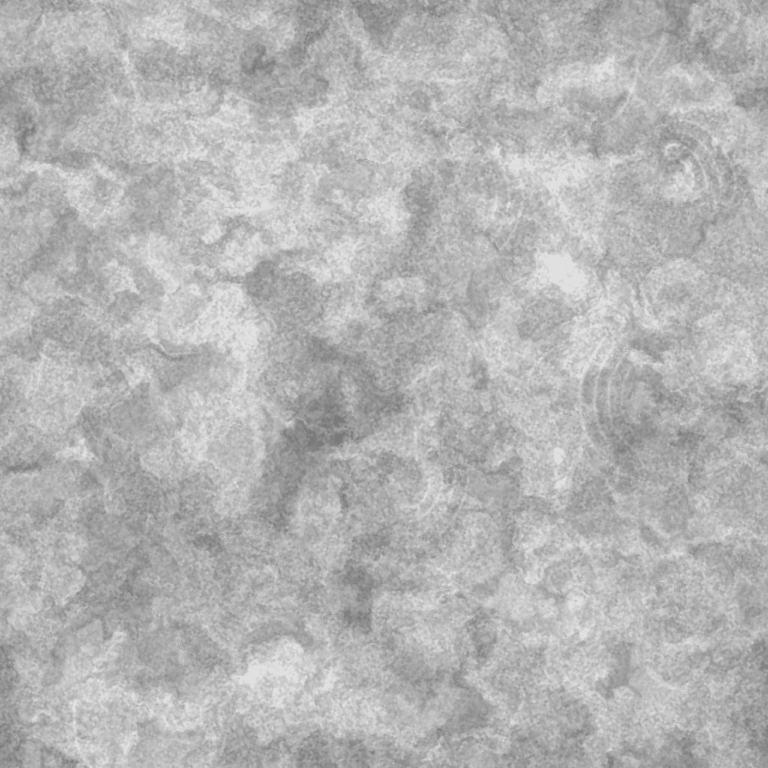
Write a WebGL 1 fragment shader that draws this texture.

```glsl
precision highp float;

uniform vec2 u_resolution;

#define BASE_TONE 0.715
#define CLOUD_CELLS vec2(7.0, 9.0)
#define CLOUD_CONTRAST 0.41
#define MOTTLE_CONTRAST 0.34
#define STAIN_DEPTH 0.04
#define VEIN_DEPTH 0.04
#define GRAIN_CELLS 130.0
#define GRAIN_CONTRAST 0.13
#define WARP_AMOUNT 0.11
#define SCRATCH_COUNT 30
#define SCRATCH_LIGHT 0.085
#define SCRATCH_WIDTH 0.0036

float hash(vec2 p) {
  vec3 q = fract(vec3(p.xyx) * 0.1031);
  q += dot(q, q.yzx + 33.33);
  return fract((q.x + q.y) * q.z);
}

// Value noise that wraps after a whole number of cells.
float noise(vec2 p, vec2 cells, float seed) {
  vec2 g = p * cells;
  vec2 cell = floor(g);
  vec2 f = g - cell;
  f = f * f * f * (f * (f * 6.0 - 15.0) + 10.0);
  vec2 lo = mod(cell, cells) + seed * 17.3;
  vec2 hi = mod(cell + 1.0, cells) + seed * 17.3;
  float bottom = mix(hash(lo), hash(vec2(hi.x, lo.y)), f.x);
  float top = mix(hash(vec2(lo.x, hi.y)), hash(hi), f.x);
  return mix(bottom, top, f.y);
}

float fbm(vec2 p, vec2 cells, float seed) {
  float sum = 0.0;
  float weight = 1.0;
  float total = 0.0;
  for (int i = 0; i < 5; i++) {
    sum += weight * noise(p, cells, seed + float(i));
    total += weight;
    weight *= 0.62;
    cells *= 2.0;
  }
  return sum / total;
}

// Soft pale line with a faint shadow on its inner side.
float ridge(float d) {
  float light = 1.0 - smoothstep(0.0, SCRATCH_WIDTH, abs(d));
  float shade = 1.0 - smoothstep(0.0, 2.0 * SCRATCH_WIDTH, abs(d + 2.0 * SCRATCH_WIDTH));
  return light - 0.35 * shade;
}

// Scattered arcs, some of them in groups of parallel ribs.
float scratches(vec2 p) {
  float sum = 0.0;
  for (int i = 0; i < SCRATCH_COUNT; i++) {
    float id = float(i) + 1.0;
    vec2 center = vec2(hash(vec2(id, 3.0)), hash(vec2(id, 11.0)));
    vec2 d = fract(p - center + 0.5) - 0.5;
    float dist = length(d);
    float size = hash(vec2(id, 23.0));
    float radius = mix(0.015, 0.2, size * size);
    float angle = 6.28318 * hash(vec2(id, 37.0));
    float facing = dot(d / max(dist, 0.0001), vec2(cos(angle), sin(angle)));
    float limit = mix(0.1, 0.85, size);
    float span = smoothstep(limit, mix(limit, 1.0, 0.5), facing);
    float ribs = step(0.75, hash(vec2(id, 41.0)));
    float line = ridge(dist - radius);
    for (int j = 1; j < 4; j++) {
      line += ribs * ridge(dist - radius - 0.017 * float(j));
    }
    sum += line * span * mix(0.3, 1.0, hash(vec2(id, 53.0)));
  }
  return sum;
}

void main() {
  vec2 p = gl_FragCoord.xy / u_resolution;

  // Ragged outlines come from bending the plane.
  vec2 bend = vec2(fbm(p, vec2(16.0), 1.0), fbm(p, vec2(16.0), 9.0)) - 0.5;
  vec2 q = p + WARP_AMOUNT * bend;

  float cloud = fbm(q, CLOUD_CELLS, 20.0);
  float mottle = fbm(q, vec2(30.0, 36.0), 30.0);
  float stainField = fbm(q, vec2(11.0, 13.0), 40.0);
  float stain = smoothstep(0.545, 0.58, stainField);
  float vein = 1.0 - smoothstep(0.0, 0.014, abs(stainField - 0.55));
  vein *= smoothstep(0.45, 0.65, noise(p, vec2(9.0), 50.0));

  // A turned lattice keeps the grain free of rows; whole factors let it wrap.
  vec2 turned = vec2(2.0 * p.x + p.y, 2.0 * p.y - p.x);
  float grain = noise(turned, vec2(GRAIN_CELLS), 60.0) - 0.5;
  float wear = smoothstep(0.3, 0.65, noise(p, vec2(7.0), 70.0));

  // Gentle wobble for the scratches, so that they stay clean curves.
  vec2 wobble = vec2(noise(p, vec2(10.0), 80.0), noise(p, vec2(10.0), 81.0)) - 0.5;

  float tone = BASE_TONE;
  tone += CLOUD_CONTRAST * (cloud - 0.5);
  tone += MOTTLE_CONTRAST * (mottle - 0.5);
  tone -= STAIN_DEPTH * stain + VEIN_DEPTH * vein;
  tone += GRAIN_CONTRAST * grain * mix(1.0, 0.7, stain);
  tone += SCRATCH_LIGHT * scratches(p + 0.025 * wobble) * mix(0.3, 1.0, wear);

  gl_FragColor = vec4(vec3(clamp(tone, 0.48, 0.88)), 1.0);
}
```
